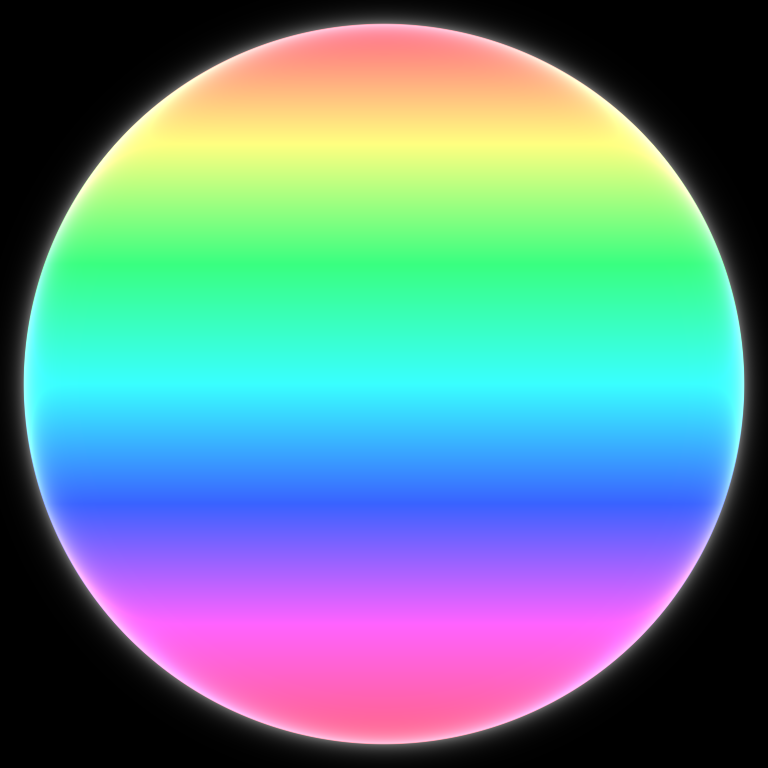
A Shadertoy shader for this background:

```glsl
#define DISC_RADIUS 0.46875
#define CHANNEL_FLOOR vec3(0.225, 0.385, 0.5)
#define RIM_STRENGTH 0.42
#define RIM_FALLOFF 0.0105

// Full hue wheel: 0 is red, 1/3 green, 2/3 blue
vec3 hueWheel(float hue) {
    vec3 offset = abs(fract(hue + vec3(0.0, 2.0, 1.0) / 3.0) * 6.0 - 3.0);
    return clamp(offset - 1.0, 0.0, 1.0);
}

void mainImage(out vec4 fragColor, in vec2 fragCoord) {
    float canvas = min(iResolution.x, iResolution.y);
    vec2 p = (fragCoord - 0.5 * iResolution.xy) / canvas;
    float edge = length(p) - DISC_RADIUS;

    // One turn of the wheel from the top of the disc to its bottom
    float hue = 0.5 - 0.5 * p.y / DISC_RADIUS;
    vec3 rainbow = mix(CHANNEL_FLOOR, vec3(1.0), hueWheel(hue));

    // Antialiased disc on black
    float pixel = 1.0 / canvas;
    vec3 color = rainbow * (1.0 - smoothstep(-pixel, pixel, edge));

    // White light fading to both sides of the rim
    color += RIM_STRENGTH * exp(-abs(edge) / RIM_FALLOFF);

    fragColor = vec4(min(color, 1.0), 1.0);
}
```
